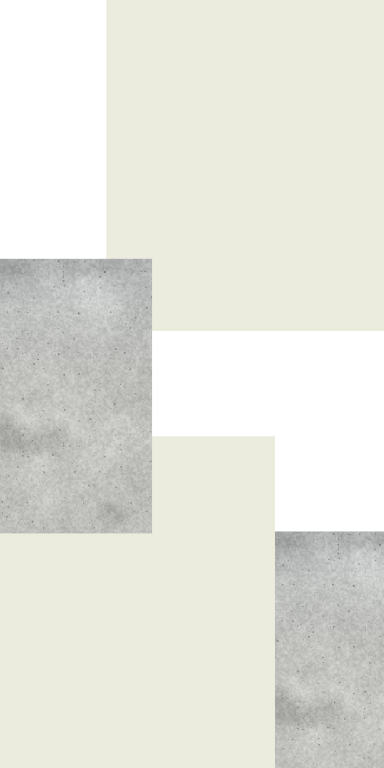
Give the GLSL for this background, as a Shadertoy shader.

```glsl
// Overlapping cream panels and weathered concrete slabs on a white ground.

const vec3 WHITE = vec3(1.0);
const vec3 CREAM = vec3(0.921, 0.922, 0.872);
const vec3 CONCRETE = vec3(0.742, 0.746, 0.738);

float hash(vec2 p) {
    vec3 q = fract(p.xyx * vec3(0.1031, 0.1030, 0.0973));
    q += dot(q, q.yzx + 33.33);
    return fract((q.x + q.y) * q.z);
}

float valueNoise(vec2 p) {
    vec2 cell = floor(p);
    vec2 f = fract(p);
    f = f * f * (3.0 - 2.0 * f);
    float low = mix(hash(cell), hash(cell + vec2(1, 0)), f.x);
    float high = mix(hash(cell + vec2(0, 1)), hash(cell + vec2(1, 1)), f.x);
    return mix(low, high, f.y);
}

// Layered noise, centred on zero.
float mottling(vec2 p) {
    float sum = 0.0;
    float amplitude = 0.5;
    for (int i = 0; i < 5; i++) {
        sum += amplitude * (valueNoise(p) - 0.5);
        p = mat2(1.6, 1.2, -1.2, 1.6) * p + 7.3;
        amplitude *= 0.55;
    }
    return sum;
}

// Sparse round pits, one candidate in each cell.
float pits(vec2 p, float density) {
    vec2 cell = floor(p);
    vec2 centre = 0.3 + 0.4 * vec2(hash(cell + 11.0), hash(cell + 47.0));
    float radius = mix(0.15, 0.3, hash(cell + 83.0));
    float present = step(1.0 - density, hash(cell));
    return present * (1.0 - smoothstep(radius * 0.4, radius, length(fract(p) - centre)));
}

// Soft elliptical stain.
float stain(vec2 p, vec2 centre, vec2 size) {
    vec2 d = (p - centre) / size;
    return exp(-dot(d, d));
}

// Slab surface; p runs right and down from the slab's upper left corner.
vec3 concrete(vec2 p) {
    vec2 warp = 0.07 * vec2(mottling(p * 13.0), mottling(p * 13.0 + 31.0));
    vec2 q = p + warp;

    // Broad pale and dark areas
    float tone = 0.055 * stain(q, vec2(0.19, 0.10), vec2(0.10, 0.07));
    tone += 0.055 * stain(q, vec2(0.27, 0.47), vec2(0.09, 0.07));
    tone += 0.050 * stain(q, vec2(0.07, 0.41), vec2(0.08, 0.025));
    tone += 0.035 * stain(q, vec2(0.18, 0.59), vec2(0.12, 0.07));
    tone -= 0.070 * stain(q, vec2(0.02, 0.03), vec2(0.14, 0.09));
    tone -= 0.050 * stain(q, vec2(0.27, 0.00), vec2(0.10, 0.04));
    tone -= 0.080 * stain(q, vec2(0.09, 0.47), vec2(0.12, 0.035));
    tone -= 0.070 * stain(q, vec2(0.29, 0.66), vec2(0.035, 0.025));
    tone -= 0.035 * stain(q, vec2(0.36, 0.60), vec2(0.04, 0.14));

    // Cloudy mottling, grain and pits
    tone += 0.13 * mottling(q * 11.0);
    tone += 0.08 * (valueNoise(p * 230.0) - 0.5);
    tone += 0.05 * (valueNoise(p * 120.0 + 19.0) - 0.5);
    tone -= 0.16 * pits(p * 75.0, 0.09);
    tone -= 0.10 * pits(p * 130.0 + 5.0, 0.07);

    // Upper part is cooler, lower part warmer
    vec3 tint = mix(vec3(-0.006, 0.0, 0.006), vec3(0.003, 0.002, -0.006),
                    smoothstep(0.0, 0.35, p.y));
    return CONCRETE + tone + tint;
}

// Coverage of a rectangle with edges softened over one pixel.
float panel(vec2 p, vec2 low, vec2 high, vec2 pixel) {
    vec2 inside = min(p - low, high - p) / pixel;
    vec2 cover = clamp(inside + 0.5, 0.0, 1.0);
    return cover.x * cover.y;
}

void mainImage(out vec4 fragColor, in vec2 fragCoord) {
    // Canvas spans 1 across and 2 up
    vec2 span = vec2(1.0, 2.0);
    vec2 p = fragCoord / iResolution.xy * span;
    vec2 pixel = span / iResolution.xy;

    // Cream panels
    vec3 color = WHITE;
    color = mix(color, CREAM, panel(p, vec2(0.277, 1.138), vec2(1.1, 2.1), pixel));
    color = mix(color, CREAM, panel(p, vec2(-0.1, -0.1), vec2(0.716, 0.864), pixel));

    // Concrete slabs share one surface, each from its own corner
    vec2 leftCorner = vec2(0.0, 1.326);
    vec2 rightCorner = vec2(0.716, 0.616);
    vec2 flipY = vec2(1.0, -1.0);
    float leftSlab = panel(p, vec2(-0.1, 0.611), vec2(0.396, leftCorner.y), pixel);
    float rightSlab = panel(p, vec2(rightCorner.x, -0.1), vec2(1.1, rightCorner.y), pixel);
    color = mix(color, concrete((p - leftCorner) * flipY), leftSlab);
    color = mix(color, concrete((p - rightCorner) * flipY), rightSlab);

    fragColor = vec4(color, 1.0);
}
```
